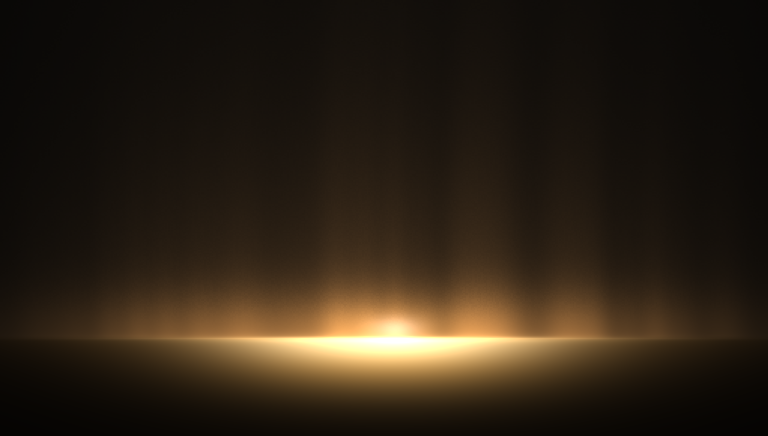
A Shadertoy shader for this background:

```glsl
// A warm light blooming on a dark stage floor in front of a softly folded curtain.

float hash(vec2 cell) {
    return fract(sin(dot(cell, vec2(127.1, 311.7))) * 43758.5453);
}

// Elliptical soft falloff, one at the centre
float bloom(vec2 offset, vec2 radius) {
    vec2 q = offset / radius;
    return exp(-dot(q, q));
}

// Vertical drapery: layered sines whose folds tighten to the right
float curtainFolds(float x) {
    float s = x - 0.09;
    float broad = -cos(6.2832 * (3.69 * s + 1.99 * s * s));
    float medium = sin(31.0 * x + 1.3 * sin(7.0 * x));
    float fine = sin(73.0 * x + 2.0 * sin(11.0 * x));
    return 0.94 + 0.13 * broad + 0.05 * medium + 0.025 * fine;
}

vec3 curtain(vec2 p) {
    float h = max(p.y, 0.0);
    float haze = 0.36 * exp(-h / 0.33) * exp(-pow(abs(p.x) / 0.66, 2.0));
    float footGlow = 0.50 * bloom(vec2(p.x, h), vec2(0.57, 0.10));
    float folds = mix(1.0, curtainFolds(p.x + 0.008 * sin(5.0 * h)), 0.95);
    vec3 light = vec3(1.0, 0.69, 0.38) * haze + vec3(1.0, 0.67, 0.34) * footGlow;
    vec3 ambient = vec3(0.042, 0.037, 0.031) * (1.0 - 0.35 * p.x * p.x);
    return ambient + light * folds;
}

vec3 stageFloor(vec2 p) {
    float depth = max(-p.y, 0.0);
    vec2 q = vec2(p.x, depth);
    float pool = 0.80 * bloom(q, vec2(0.36, 0.105));
    float spill = 0.50 * exp(-depth / 0.09) * exp(-pow(abs(p.x) / 0.67, 2.0));
    vec3 core = vec3(0.10, 0.25, 0.38) * bloom(q, vec2(0.30, 0.048));
    return vec3(0.012, 0.009, 0.006) + vec3(1.0, 0.76, 0.40) * pool
         + vec3(1.0, 0.70, 0.34) * spill + core;
}

void mainImage(out vec4 fragColor, in vec2 fragCoord) {
    vec2 uv = fragCoord / iResolution.y;
    float aspect = iResolution.x / iResolution.y;

    // Horizon at y = 0, light source at x = 0
    vec2 p = uv - vec2(0.508 * aspect, 0.2235);
    vec3 color = mix(stageFloor(p), curtain(p), smoothstep(-0.007, 0.008, p.y));

    // Bright rim where the floor meets the curtain
    float rim = exp(-abs(p.y) / 0.007) * exp(-pow(abs(p.x) / 0.44, 2.0));
    color += vec3(0.42, 0.35, 0.23) * rim;

    // Pale source with a tight halo
    vec2 source = p - vec2(0.012, 0.022);
    color += vec3(0.20, 0.24, 0.32) * bloom(source, vec2(0.055, 0.026));
    color += vec3(0.16, 0.12, 0.06) * bloom(source, vec2(0.13, 0.05));

    // Fabric grain
    float grain = hash(floor(uv * 290.0)) - 0.5;
    color *= 1.0 + 0.05 * grain * smoothstep(0.0, 0.1, p.y);

    fragColor = vec4(clamp(color, 0.0, 1.0), 1.0);
}
```
